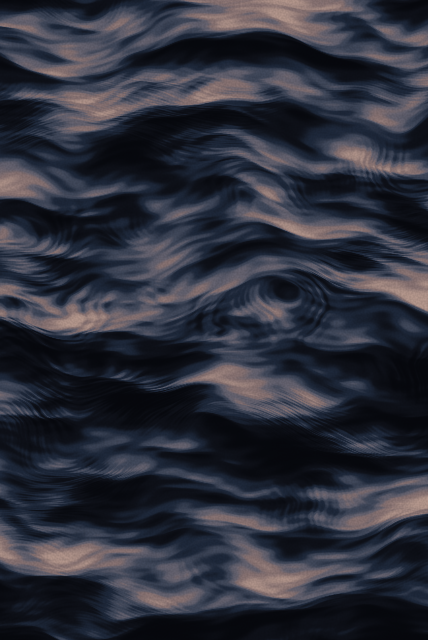
Give the GLSL for this texture, as a WebGL 1 fragment shader.

```glsl
precision highp float;
// Dark, wind-rippled sea at dusk with warm sky light on the backs of the waves.
uniform vec2 u_resolution;

// Sine-free hash giving a unit gradient direction
vec2 hashDirection(vec2 cell) {
  vec3 q = fract(vec3(cell.xyx) * vec3(0.1031, 0.1030, 0.0973));
  q += dot(q, q.yzx + 33.33);
  return normalize(fract((q.xx + q.yz) * q.zy) * 2.0 - 0.999);
}

// Gradient noise, roughly -1 to 1
float noise(vec2 p) {
  vec2 i = floor(p), f = p - i;
  vec2 w = f * f * f * (f * (f * 6.0 - 15.0) + 10.0);
  float a = dot(hashDirection(i), f);
  float b = dot(hashDirection(i + vec2(1.0, 0.0)), f - vec2(1.0, 0.0));
  float c = dot(hashDirection(i + vec2(0.0, 1.0)), f - vec2(0.0, 1.0));
  float d = dot(hashDirection(i + 1.0), f - 1.0);
  return 2.0 * mix(mix(a, b, w.x), mix(c, d, w.x), w.y);
}

// Waves leaning toward the viewer: sharp crest line, dark face below it
float leaningWaves(vec2 p, float steepness) {
  float h = 0.0;
  for (int i = 0; i < 4; i++) {
    h = noise(p + vec2(0.15, 1.0) * steepness * h);
  }
  return h;
}

// Soft horizontal band of light
float band(float y, float center, float width) {
  float d = (y - center) / width;
  return exp(-d * d);
}

// Night water to peach sky light, stops placed by share of the surface
vec3 waterColor(float u) {
  vec3 color = mix(vec3(0.022, 0.028, 0.048), vec3(0.05, 0.06, 0.09), smoothstep(0.0, 0.2, u));
  color = mix(color, vec3(0.11, 0.15, 0.22), smoothstep(0.2, 0.52, u));
  color = mix(color, vec3(0.24, 0.27, 0.34), smoothstep(0.52, 0.72, u));
  color = mix(color, vec3(0.38, 0.37, 0.42), smoothstep(0.72, 0.85, u));
  color = mix(color, vec3(0.51, 0.43, 0.43), smoothstep(0.85, 0.93, u));
  return mix(color, vec3(0.68, 0.57, 0.53), smoothstep(0.93, 0.995, u));
}

void main() {
  vec2 p = gl_FragCoord.xy / u_resolution.y;
  float focus = band(p.y, 0.5, 0.27);

  // Slow bending keeps the wave rows from running straight
  vec2 q = p + vec2(0.0, 0.035 * noise(p * vec2(3.2, 4.0) + 7.3));
  q.y += 0.012 * noise(p * vec2(9.0, 8.0) + 2.1);

  // Swell, chop and streaks, each riding on the larger one
  float swell = leaningWaves(q * vec2(4.3, 16.0) + vec2(3.7, 11.2), 0.32);
  vec2 r = q + vec2(0.0, 0.012 * swell);
  float chop = leaningWaves(vec2(r.x * 9.0, (r.y + 0.10 * r.x) * 36.0) + 23.4, 0.28);
  r.y += 0.005 * chop;
  float streaks = noise(vec2(r.x * 20.0, (r.y - 0.08 * r.x) * 95.0) + 51.7);

  // Fine ripples in sharp patches near the plane of focus
  float patches = smoothstep(-0.3, 0.6, noise(p * vec2(5.0, 9.0) + 31.0));
  float slant = 0.25 * noise(p * vec2(4.0, 6.0) + 67.0);
  float ripples = noise(vec2(r.x * 24.0, (r.y + slant * 0.4) * 190.0) + 83.0);

  // Broad reflections of the bright sky, and the dark troughs between
  float sky = band(q.y, 0.96, 0.05) + 0.9 * band(q.y, 0.55, 0.075)
            + 1.1 * band(q.y, 0.13, 0.04) + 0.35 * band(q.y, 0.84, 0.03)
            - 0.7 * band(q.y, 0.43, 0.07) - 0.45 * band(q.y, 0.3, 0.05)
            - 1.3 * band(q.y, 0.0, 0.06) - 0.12;

  float tone = swell + 0.62 * chop + 0.3 * streaks + 0.6 * sky;
  tone += ripples * patches * mix(0.1, 0.42, focus);

  // Logistic curve spreads the tones evenly over the palette
  float light = 1.0 / (1.0 + exp(-2.75 * tone));
  vec3 color = waterColor(light);

  // Faint film grain
  float grain = noise(p * 330.0 + 9.0);
  color *= 1.0 + 0.05 * grain;
  gl_FragColor = vec4(color, 1.0);
}
```
